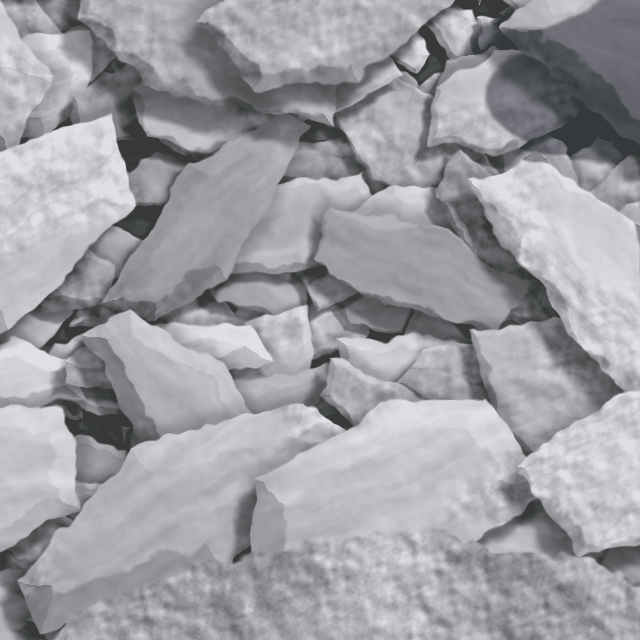
This texture is drawn by a WebGL 1 fragment shader. Its source:

```glsl
precision highp float;
uniform vec2 u_resolution;

const vec2 LIGHT = vec2(0.62, 0.78);
const float FINEST_GRID = 9.0;     // cells across for the smallest rubble
const float GRID_SHRINK = 0.75;    // each layer has larger slabs
const float EDGE = 0.0022;         // edge softness
const float SHADOW_REACH = 0.13;   // in cells
const float ANGLE_MIN = -0.95;
const float ANGLE_MAX = 0.80;
const float GAP_TONE = 0.27;
const float FACE_DARK = 0.61;
const float FACE_LIGHT = 0.82;
const float CAST_LEVEL = 0.80;
const float CAST_DIM = 0.60;
const vec3 GAP_TINT = vec3(-0.006, 0.005, 0.004);
const vec3 STONE_TINT = vec3(0.0, -0.004, 0.014);

vec3 hash3(vec2 p) {
  vec3 q = fract(p.xyx * vec3(0.1031, 0.1030, 0.0973));
  q += dot(q, q.yxz + 33.33);
  return fract((q.xxy + q.yzz) * q.zyx);
}

float noise(vec2 p) {
  vec2 i = floor(p), f = fract(p);
  f = f * f * (3.0 - 2.0 * f);
  return mix(mix(hash3(i).x, hash3(i + vec2(1.0, 0.0)).x, f.x),
             mix(hash3(i + vec2(0.0, 1.0)).x, hash3(i + vec2(1.0, 1.0)).x, f.x), f.y);
}

float fbm(vec2 p) {
  float sum = 0.0, amp = 0.533;
  for (int i = 0; i < 4; i++) {
    sum += amp * noise(p);
    p = mat2(1.6, 1.2, -1.2, 1.6) * p + 7.3;
    amp *= 0.5;
  }
  return sum;
}

vec2 toAxis(vec2 p, vec2 axis) {
  return vec2(dot(p, axis), dot(p, vec2(-axis.y, axis.x)));
}

void main() {
  vec2 uv = gl_FragCoord.xy / u_resolution.y;

  // Ragged, chipped outlines
  vec2 warp = vec2(fbm(uv * 13.0), fbm(uv * 13.0 + 40.0)) - 0.5;
  vec2 chips = vec2(noise(uv * 65.0), noise(uv * 65.0 + 20.0)) - 0.5;
  vec2 pos = uv + 0.034 * warp + 0.005 * chips;
  float chipping = fbm(uv * 24.0) - 0.5;

  float tone = GAP_TONE + 0.12 * chipping;
  vec2 grainPos = uv;
  float slabSeed = 0.5;

  // Slabs painted from small and deep to large and near
  for (int layer = 0; layer < 5; layer++) {
    float depth = float(layer);
    float cells = FINEST_GRID * pow(GRID_SHRINK, depth);
    float presence = mix(1.0, 0.5, depth / 4.0);
    vec2 grid = pos * cells + depth * 3.7;
    for (int j = 0; j < 3; j++) {
      for (int i = 0; i < 3; i++) {
        vec2 id = floor(grid) + vec2(float(i) - 1.0, 1.0 - float(j));
        vec2 key = id + depth * 31.0 + 11.0;
        vec3 place = hash3(key);
        vec2 offset = grid - id - 0.25 - 0.5 * place.xy;
        if (place.z > presence || length(offset) > 1.25) continue;

        vec3 form = hash3(key + 57.0);
        vec3 look = hash3(key + 113.0);
        float angle = mix(ANGLE_MIN, ANGLE_MAX, form.x);
        vec2 axis = vec2(cos(angle), sin(angle));
        vec2 local = toAxis(offset, axis);
        vec2 light = toAxis(LIGHT, axis);
        vec2 size = vec2(mix(0.6, 0.85, form.y), mix(0.25, 0.48, form.z));

        // Irregular six-sided outline and its displaced shadow
        float dist = -9.0, shade = -9.0, facing = 0.0;
        for (int k = 0; k < 6; k++) {
          vec3 side = hash3(key + 19.0 * float(k) + 5.0);
          float turn = (float(k) + 0.5 * (side.x - 0.5)) * 1.0472;
          vec2 normal = vec2(cos(turn), sin(turn)) / size;
          float len = length(normal);
          float reach = mix(0.72, 1.0, side.y);
          float d = (dot(local, normal) - reach) / len;
          shade = max(shade, d + SHADOW_REACH * dot(light, normal) / len);
          if (d > dist) {
            dist = d;
            facing = dot(normal, light) / len;
          }
        }

        float umbra = 1.0 - smoothstep(-0.02, 0.035, shade);
        float contact = 1.0 - smoothstep(0.0, 0.10, dist);
        tone *= (1.0 - 0.38 * umbra) * (1.0 - 0.20 * contact);

        // Flat top with broken side faces
        float bevelWidth = mix(0.02, 0.15, look.x * look.x);
        float bevel = smoothstep(-0.012, 0.012, dist + bevelWidth + 0.12 * chipping);
        float face = mix(FACE_DARK, FACE_LIGHT, look.y) + 0.06 * dot(local, light);
        face += bevel * facing * (facing > 0.0 ? 0.07 : 0.20);
        float cover = 1.0 - smoothstep(-EDGE, EDGE, dist / cells);
        tone = mix(tone, face, cover);
        if (cover > 0.5) {
          grainPos = local / cells + look.xy * 9.0;
          slabSeed = look.z;
        }
      }
    }
  }

  // Cleavage streaks along each slab, with crumbly patches
  float strata = fbm(grainPos * vec2(8.0, 42.0)) - 0.5;
  float cracks = 1.0 - smoothstep(0.0, 0.035, abs(fbm(grainPos * vec2(4.0, 16.0)) - 0.56));
  float relief = fbm(uv * 42.0) - fbm(uv * 42.0 + LIGHT * 0.5);
  float rough = smoothstep(0.48, 0.72, noise(grainPos * vec2(5.0, 9.0)) + 0.25 * slabSeed - 0.1);
  tone += 0.17 * strata - 0.05 * cracks * rough + relief * mix(0.06, 0.32, rough);

  // Powdery mound in the foreground
  float across = uv.x - 0.62;
  float crest = 0.17 - 0.55 * across * across + 0.07 * (fbm(uv * 9.0) - 0.5);
  float mound = 1.0 - smoothstep(-0.004, 0.004, uv.y - crest + 0.012 * chips.x);
  float powder = 0.67 + 0.45 * relief + 0.38 * (fbm(uv * vec2(5.0, 9.0) + 3.0) - 0.5);
  tone = mix(tone, powder, mound);

  // Broad shadow thrown from outside, stepping between slabs
  float castField = noise(uv * 3.6 + 2.0) + 0.35 * (uv.x + uv.y - 1.1);
  castField += 0.16 * (slabSeed - 0.5) * (1.0 - mound) + 0.06 * warp.x;
  float castShadow = smoothstep(CAST_LEVEL - 0.012, CAST_LEVEL + 0.012, castField);
  tone *= mix(1.0, CAST_DIM, castShadow);

  tone = clamp(tone, 0.22, 0.88);
  vec3 tint = mix(GAP_TINT, STONE_TINT, smoothstep(0.27, 0.42, tone));
  tint += vec3(-0.008, -0.002, 0.012) * castShadow;
  gl_FragColor = vec4(tone + tint, 1.0);
}
```
